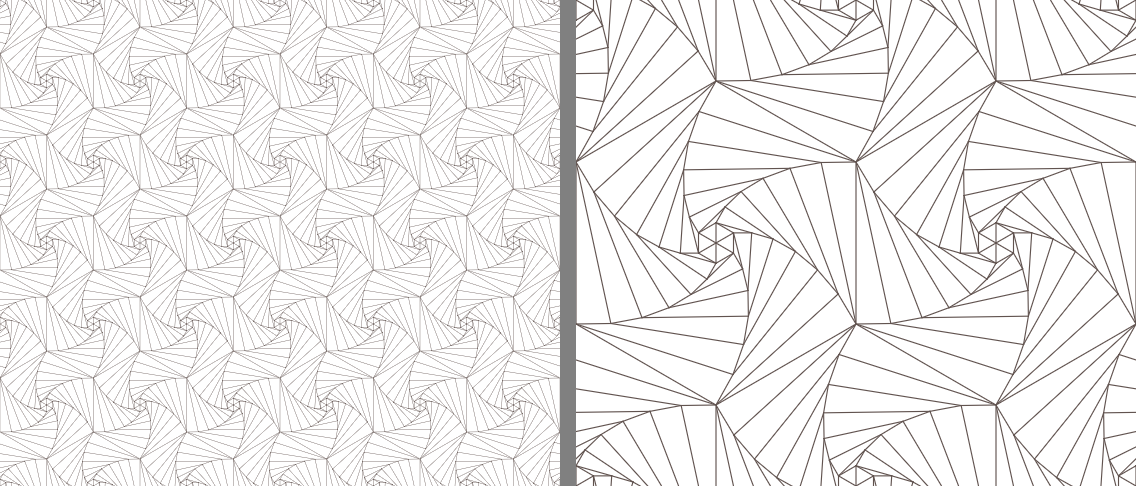
Left: the whole. Right: its middle third, enlarged.
Give the GLSL for this pattern, as a Shadertoy shader.

```glsl
// Thin-line hexagon tiling: six bent arms wind from the corners of each cell to a small core,
// and a fan of chords spans each pair of neighbouring arms.
// Space is folded into one hexagonal cell, then line segments are drawn with exact thin coverage.

const float COLUMNS = 6.0;          // cells across
const float ROWS = 6.0;             // cell rows down (even, so staggered rows wrap)
const int STEPS = 6;                // bends along an arm
const float LINE_WIDTH = 0.0041;    // in cell widths
const float SHRINK_STEPS = 8.0;     // steps in which an arm would reach the centre
const float SHRINK_POWER = 1.5;     // how the shrinking eases off
const float TURN = 7.3;             // degrees of turn per step
const float CORE_TURN = 0.0748;     // extra cubic turn towards the core
const vec3 PAPER = vec3(1.0);
const vec3 INK = vec3(0.38, 0.325, 0.31);

const float ROOT3 = 1.7320508;
const float CORNER_RADIUS = 1.0 / ROOT3;
const mat2 SIXTH_TURN = mat2(0.5, 0.5 * ROOT3, -0.5 * ROOT3, 0.5);

// Offset from the centre of the nearest pointy-topped hexagon of width 1
vec2 foldToCell(vec2 p) {
    vec2 period = vec2(1.0, ROOT3);
    vec2 a = mod(p + 0.5 * period, period) - 0.5 * period;
    vec2 b = mod(p, period) - 0.5 * period;
    return dot(a, a) < dot(b, b) ? a : b;
}

// Bend number k of the first arm; k = 0 is a corner of the cell
vec2 armNode(int k) {
    float step = float(k);
    float radius = CORNER_RADIUS * pow(1.0 - step / SHRINK_STEPS, SHRINK_POWER);
    float angle = radians(30.0 + TURN * step + CORE_TURN * step * step * step);
    return radius * vec2(cos(angle), sin(angle));
}

float segmentDistance(vec2 p, vec2 a, vec2 b) {
    vec2 ab = b - a;
    vec2 ap = p - a;
    return length(ap - ab * clamp(dot(ap, ab) / dot(ab, ab), 0.0, 1.0));
}

// Share of a pixel left uncovered by a line at distance d
float clearOfLine(float d, float pixel) {
    float outer = clamp(0.5 + (0.5 * LINE_WIDTH - d) / pixel, 0.0, 1.0);
    float inner = clamp(0.5 - (0.5 * LINE_WIDTH + d) / pixel, 0.0, 1.0);
    return 1.0 - (outer - inner);
}

void mainImage(out vec4 fragColor, in vec2 fragCoord) {
    vec2 uv = fragCoord / iResolution.xy;
    vec2 p = foldToCell(uv * vec2(COLUMNS, ROWS * 0.5 * ROOT3));
    float pixel = COLUMNS / iResolution.x;
    float paper = 1.0;

    for (int side = 0; side < 6; side++) {
        // Cell outline
        vec2 node = armNode(0);
        paper *= clearOfLine(segmentDistance(p, node, SIXTH_TURN * node), pixel);

        // One arm, and the chords that reach to the next arm
        for (int k = 0; k < STEPS; k++) {
            vec2 next = armNode(k + 1);
            paper *= clearOfLine(segmentDistance(p, node, next), pixel);
            paper *= clearOfLine(segmentDistance(p, node, SIXTH_TURN * next), pixel);
            node = next;
        }

        // Core side and spoke
        paper *= clearOfLine(segmentDistance(p, node, SIXTH_TURN * node), pixel);
        paper *= clearOfLine(segmentDistance(p, node, vec2(0.0)), pixel);

        p = SIXTH_TURN * p;
    }

    fragColor = vec4(mix(INK, PAPER, paper), 1.0);
}
```
